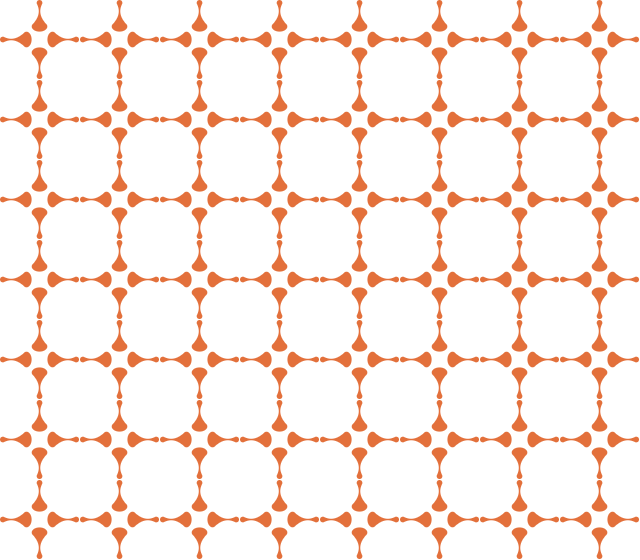
Give the GLSL for this pattern, as a WebGL 1 fragment shader.

```glsl
precision highp float;
// Square lattice of orange droplets: four stretched drops around every crossing, on white.

uniform vec2 u_resolution;

// Approximate signed distance to an ellipse centred on the origin.
float ellipseDistance(vec2 p, vec2 radii) {
  vec2 n = p / radii;
  return (dot(n, n) - 1.0) / (2.0 * max(length(n / radii), 0.001));
}

// Drop along +x: broad head, thin parabolic neck, small round bulb.
float dropDistance(vec2 p) {
  float head = ellipseDistance(p - vec2(15.6, 0.0), vec2(6.1, 9.35));
  float bulb = length(p - vec2(44.0, 0.0)) - 3.4;

  float along = p.x - 34.0;
  float halfWidth = 0.9 + 0.03 * along * along;
  float slope = 0.06 * along;
  float neck = (abs(p.y) - halfWidth) / sqrt(1.0 + slope * slope);
  neck = max(neck, abs(p.x - 30.6) - 12.0);

  return min(neck, min(head, bulb));
}

void main() {
  // 8 by 7 cells, each 96 units wide
  vec2 cell = gl_FragCoord.xy / u_resolution * vec2(8.0, 7.0);
  vec2 p = abs(fract(cell - vec2(0.494, 0.506) + 0.5) - 0.5) * 96.0;

  // Fold the four arms onto one
  p = vec2(max(p.x, p.y), min(p.x, p.y));

  float pixel = 96.0 * 8.0 / u_resolution.x;
  float ink = clamp(0.5 - dropDistance(p) / pixel, 0.0, 1.0);

  gl_FragColor = vec4(mix(vec3(1.0), vec3(0.89, 0.44, 0.23), ink), 1.0);
}
```
